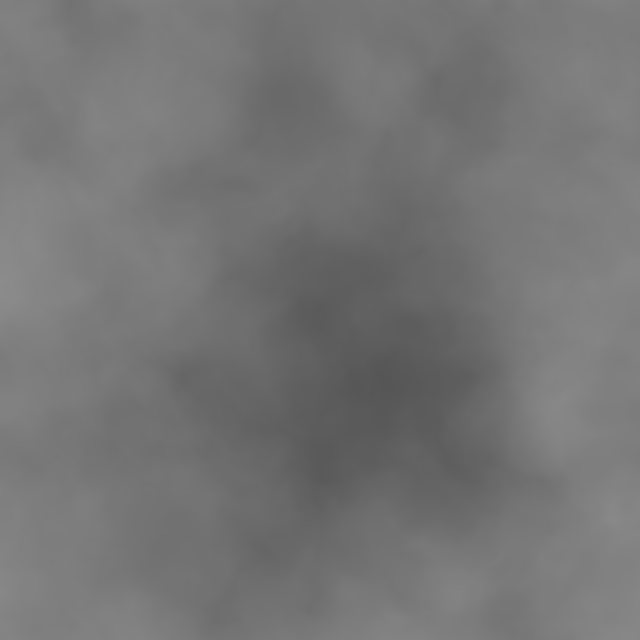
Write a three.js fragment shader that draws this texture.

```glsl
// Soft grey smoke: a dark, ragged cloud bank in a paler, low-contrast haze.
varying vec2 vUv;

// Three random values from 0 to 1 for each cell
vec3 hash3(vec2 cell) {
  vec3 p = fract(cell.xyx * vec3(0.1031, 0.1030, 0.0973));
  p += dot(p, p.yxz + 33.33);
  return fract((p.xxy + p.yzz) * p.zyx);
}

// Cellular noise: each cell holds one soft puff, either light or dark
float puffs(vec2 p) {
  vec2 cell = floor(p);
  float sum = 0.0;
  for (int y = -1; y <= 1; y++) {
    for (int x = -1; x <= 1; x++) {
      vec2 neighbour = cell + vec2(float(x), float(y));
      vec3 puff = hash3(neighbour + 17.0);
      vec2 offset = p - neighbour - puff.xy;
      float falloff = max(1.0 - dot(offset, offset), 0.0);
      sum += (puff.z * 2.0 - 1.0) * falloff * falloff * falloff;
    }
  }
  return sum;
}

// Layers of puffs, each turned and about half the size of the one before
float smoke(vec2 p) {
  float sum = 0.0;
  float strength = 1.0;
  for (int layer = 0; layer < 5; layer++) {
    sum += strength * puffs(p);
    p = mat2(1.6, 1.2, -1.2, 1.6) * p + 7.3;
    strength *= 0.5;
  }
  return sum;
}

// Broad round shadow that fades out smoothly
float shadow(vec2 p, vec2 centre, float tightness) {
  vec2 d = p - centre;
  return exp(-tightness * dot(d, d));
}

void main() {
  // Bend the plane so that the shadows get uneven borders
  vec2 bend = vec2(smoke(vUv * 5.0 + 3.0), smoke(vUv * 5.0 + 41.0));
  vec2 p = vUv + 0.05 * bend;

  // Pale haze, the main dark bank and a fainter one above it
  float grey = 0.511;
  grey -= 0.125 * shadow(p, vec2(0.55, 0.39), 9.0);
  grey -= 0.050 * shadow(p, vec2(0.73, 0.80), 22.0);

  // Drifting smoke over everything
  grey += 0.052 * smoke(vUv * 4.0 + 0.12 * bend + 11.0);

  gl_FragColor = vec4(vec3(clamp(grey, 0.33, 0.58)), 1.0);
}
```
